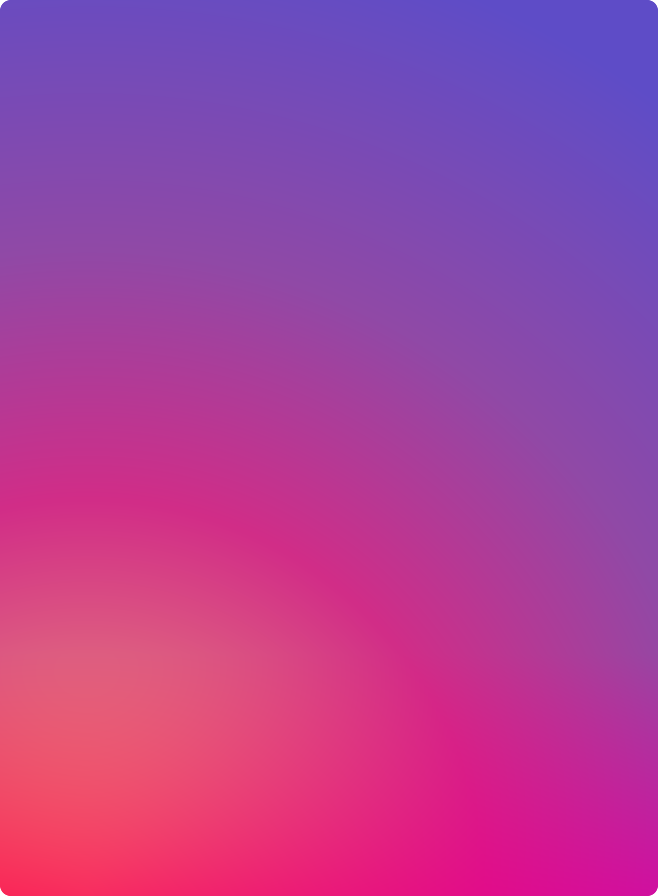
Reproduce this background procedurally as a Shadertoy shader.

```glsl
const vec3 SALMON = vec3(0.94, 0.66, 0.46);
const vec3 PINK = vec3(0.82, 0.175, 0.53);
const vec3 PURPLE = vec3(0.565, 0.285, 0.65);
const vec3 BLUE = vec3(0.37, 0.30, 0.78);
const vec3 RED = vec3(1.0, 0.02, 0.30);
const vec3 MAGENTA = vec3(0.87, 0.0, 0.63);
const vec3 PAPER = vec3(1.0);

// Linear position of x between two stops, clamped to 0..1
float ramp(float start, float end, float x) {
    return clamp((x - start) / (end - start), 0.0, 1.0);
}

// Four-stop radial gradient
vec3 radialGlow(vec2 p, vec2 center) {
    float d = length(p - center);
    vec3 color = mix(SALMON, PINK, ramp(0.0, 0.443, d));
    color = mix(color, PURPLE, ramp(0.443, 0.72, d));
    return mix(color, BLUE, ramp(0.72, 1.09, d));
}

// Signed distance to a rounded box centred on the origin
float roundedBox(vec2 p, vec2 halfSize, float radius) {
    vec2 q = abs(p) - halfSize + radius;
    return length(max(q, 0.0)) + min(max(q.x, q.y), 0.0) - radius;
}

void mainImage(out vec4 fragColor, in vec2 fragCoord) {
    // Canvas height is one unit
    vec2 size = vec2(iResolution.x / iResolution.y, 1.0);
    vec2 p = fragCoord / iResolution.y;

    vec3 color = radialGlow(p, vec2(0.133 * size.x, 0.0));

    // Warm band rising from the lower edge
    vec3 bandColor = mix(RED, MAGENTA, p.x / size.x);
    float bandAlpha = 0.76 * ramp(0.27, 0.0, p.y);
    color = mix(color, bandColor, bandAlpha);

    // Rounded card corners
    float pixel = 1.0 / iResolution.y;
    float edge = roundedBox(p - 0.5 * size, 0.5 * size, 0.012);
    color = mix(color, PAPER, smoothstep(-0.5 * pixel, 0.5 * pixel, edge));

    fragColor = vec4(color, 1.0);
}
```
